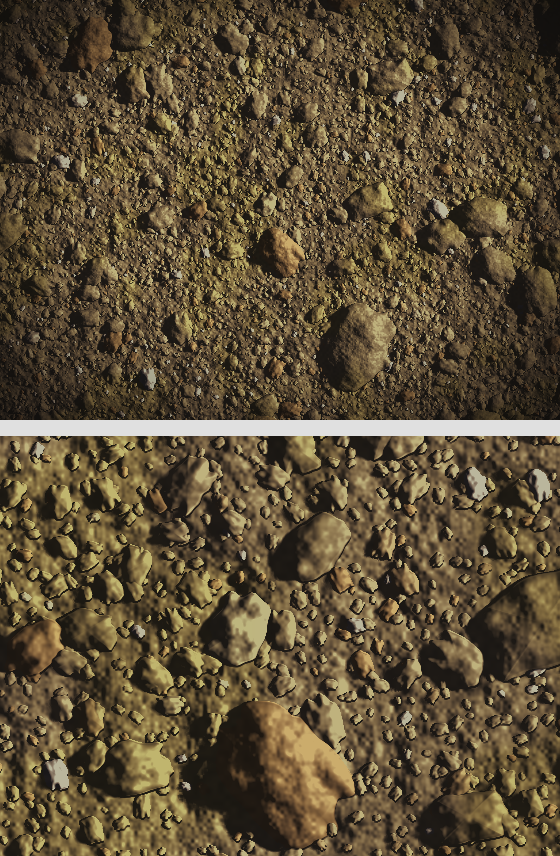
Top, the full canvas; bottom, a detail of the centre.
This texture is drawn by a Shadertoy shader. Its source:

```glsl
// Dry gravelly soil under a low sun from the right: stones of five sizes and
// rough earth form one height field, which is lit by its slope, shadowed by a
// short march toward the sun, and coloured through a brown tonal ramp.

const vec3 SUN = vec3(0.85, 0.27, 0.45);    // direction toward the light
const int STONE_LAYERS = 5;
const float LARGEST_CELL = 0.34;            // grid spacing of the biggest rocks
const float CELL_RATIO = 0.46;              // spacing from one layer to the next
const int SHADOW_STEPS = 13;
const float SHADOW_START = 0.0035;
const float SHADOW_GROWTH = 1.33;
const float SLOPE_STEP = 0.0016;
const float EXPOSURE = 1.22;
const float AMBIENT = 0.035;
const float VIGNETTE = 0.68;
const vec3 RAMP[6] = vec3[6](
    vec3(0.09, 0.08, 0.07), vec3(0.22, 0.18, 0.14), vec3(0.36, 0.29, 0.21),
    vec3(0.49, 0.40, 0.27), vec3(0.60, 0.51, 0.35), vec3(0.75, 0.70, 0.49));
const vec3 OLIVE = vec3(1.01, 1.03, 0.78);
const vec3 RUST = vec3(1.10, 0.94, 0.78);
const vec3 QUARTZ = vec3(0.97, 1.02, 1.25);

vec3 hash3(vec2 p) {
    vec3 k = vec3(dot(p, vec2(127.1, 311.7)), dot(p, vec2(269.5, 183.3)),
                  dot(p, vec2(419.2, 371.9)));
    return fract(sin(k) * 43758.5453);
}

float hash(vec2 p) {
    return fract(sin(dot(p, vec2(127.1, 311.7))) * 43758.5453);
}

float noise(vec2 p) {
    vec2 i = floor(p), f = fract(p);
    f = f * f * (3.0 - 2.0 * f);
    return mix(mix(hash(i), hash(i + vec2(1, 0)), f.x),
               mix(hash(i + vec2(0, 1)), hash(i + vec2(1, 1)), f.x), f.y);
}

mat2 rotation(float a) {
    float c = cos(a), s = sin(a);
    return mat2(c, -s, s, c);
}

// Earth relief from clods down to sand grains
float earth(vec2 p) {
    return 0.011 * noise(p * 24.0) + 0.0062 * noise(p * 62.0 + 7.0)
         + 0.0026 * noise(p * 140.0 + 19.0) + 0.0010 * noise(p * 310.0 + 31.0);
}

// Height in x, stone identity in y (negative on bare earth)
vec2 terrain(vec2 p) {
    float ground = earth(p);
    vec2 top = vec2(ground, -1.0);
    float cell = LARGEST_CELL;
    for (int i = 0; i < STONE_LAYERS; i++) {
        float layer = float(i) / float(STONE_LAYERS - 1);
        float density = mix(0.32, 0.72, layer);
        float steepness = mix(0.50, 0.95, layer);
        vec2 q = rotation(float(i) * 1.1 + 0.3) * p / cell + float(i) * 17.3 + 4.0;
        vec2 base = floor(q - 0.5);
        for (int n = 0; n < 4; n++) {
            vec2 id = base + vec2(n & 1, n >> 1);
            vec3 place = hash3(id + 0.37);
            if (place.z > density) continue;
            vec3 form = hash3(id + 53.1);
            float radius = mix(0.15, 0.35, form.x);
            vec2 local = q - id - 0.5 - (place.xy - 0.5) * 0.8;
            local = rotation(form.y * 6.2832) * local / radius * vec2(0.80, 1.12);
            if (dot(local, local) > 2.0) continue;
            // Between rounded and blocky, with a chipped outline
            vec2 a = abs(local);
            float d = mix(length(local), max(a.x, a.y) * 1.08, form.z * 0.6);
            d += (noise(local * 2.6 + id * 9.0) - 0.5) * 0.34;
            float dome = pow(max(1.0 - d * d, 0.0), 0.62);
            dome *= 1.0 + 0.22 * local.x;
            float h = ground * 0.65 + 0.0045 * smoothstep(0.0, 0.3, dome)
                    + radius * cell * steepness * dome;
            if (dome > 0.0 && h > top.x) top = vec2(h, hash(id + 91.7));
        }
        cell *= CELL_RATIO;
    }
    return top;
}

// One in sunlight, zero in cast shadow
float sunlight(vec2 p, float height, vec3 sun) {
    vec2 way = normalize(sun.xy);
    float rise = sun.z / length(sun.xy);
    float t = SHADOW_START * (1.0 + 0.3 * hash(floor(p * 380.0)));
    float block = 0.0;
    for (int i = 0; i < SHADOW_STEPS; i++) {
        float excess = terrain(p + way * t).x - height - rise * t;
        block = max(block, smoothstep(0.0005, 0.0042, excess));
        if (block > 0.99) break;
        t *= SHADOW_GROWTH;
    }
    return 1.0 - block;
}

vec3 toneRamp(float tone) {
    float t = clamp(tone, 0.0, 1.0) * 5.0;
    int i = min(int(t), 4);
    return mix(RAMP[i], RAMP[i + 1], t - float(i));
}

void mainImage(out vec4 fragColor, in vec2 fragCoord) {
    vec2 p = fragCoord / iResolution.y;
    vec2 uv = fragCoord / iResolution.xy;
    vec3 sun = normalize(SUN);

    // Slope and sunlight
    vec2 here = terrain(p);
    float hx = terrain(p + vec2(SLOPE_STEP, 0.0)).x;
    float hy = terrain(p + vec2(0.0, SLOPE_STEP)).x;
    vec3 normal = normalize(vec3(here.x - hx, here.x - hy, SLOPE_STEP));
    float light = max(dot(normal, sun), 0.0) * sunlight(p, here.x, sun);

    // Surface brightness: mottling, sand grain, a few pale stones
    float stone = step(0.0, here.y);
    float pale = smoothstep(0.90, 0.94, here.y);
    float albedo = 0.72 + 0.28 * noise(p * 17.0) + 0.34 * (noise(p * 290.0) - 0.5);
    albedo += stone * 0.16 * (here.y - 0.35) + 0.42 * pale;
    float tone = EXPOSURE * albedo * light + AMBIENT * (0.4 + noise(p * 200.0));

    // Darkened borders
    float border = 1.0 - VIGNETTE * smoothstep(0.30, 0.74, length(uv - 0.5));
    vec3 color = toneRamp(tone * border) * mix(0.55, 1.0, border);

    // Mineral tints
    float patches = smoothstep(0.45, 0.8, noise(p * 13.0 + 40.0));
    vec3 tint = mix(vec3(1.0), OLIVE, 0.55 * patches);
    tint = mix(tint, RUST, stone * 0.6 * (1.0 - smoothstep(0.08, 0.14, here.y)));
    tint = mix(tint, QUARTZ, pale);
    fragColor = vec4(clamp(color * tint, 0.0, 1.0), 1.0);
}
```
